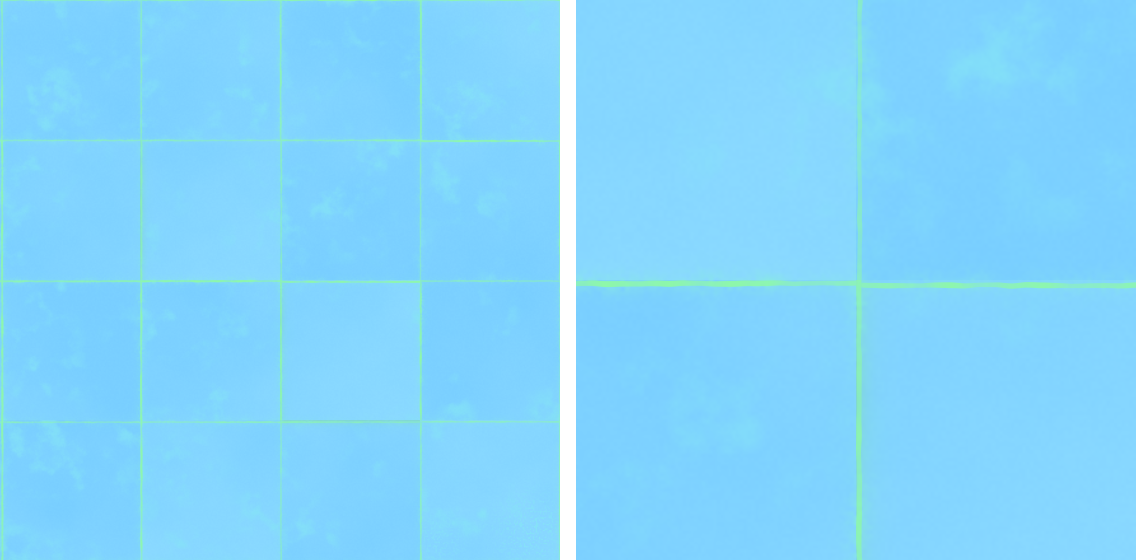
Left: the whole. Right: its middle third, enlarged.
Reproduce this texture procedurally as a WebGL 2 fragment shader.

```glsl
#version 300 es
precision highp float;
// Four by four pale blue glazed tiles, parted by hairline green seams.
// Each tile gets its own tint, tilt and cloudy stains from value noise;
// each seam segment gets its own strength, wobble and soft worn halo.
uniform vec2 u_resolution;
out vec4 outColor;

const float TILES = 4.0;
const vec3 SEAM_GREEN = vec3(0.56, 0.98, 0.64);
const vec3 STAIN_AQUA = vec3(0.52, 0.90, 0.96);
const vec3 SHADE_OLIVE = vec3(0.50, 0.84, 0.74);

float hash(vec2 p) {
  vec3 q = fract(vec3(p.xyx) * 0.1031);
  q += dot(q, q.yzx + 33.33);
  return fract((q.x + q.y) * q.z);
}

float noise(vec2 p) {
  vec2 i = floor(p), f = fract(p);
  f = f * f * (3.0 - 2.0 * f);
  return mix(mix(hash(i), hash(i + vec2(1, 0)), f.x),
             mix(hash(i + vec2(0, 1)), hash(i + vec2(1, 1)), f.x), f.y);
}

float fbm(vec2 p) {
  float sum = 0.0, amp = 0.5;
  for (int i = 0; i < 5; i++) {
    sum += amp * noise(p);
    p = mat2(1.6, 1.2, -1.2, 1.6) * p + 17.3;
    amp *= 0.5;
  }
  return sum;
}

// Seam beside p, across x and along y: x = crisp line, y = worn halo
vec2 seam(vec2 p, float seed, float drift, float pixel) {
  float index = floor(p.x + 0.5);
  vec2 id = vec2(index, floor(p.y)) + seed;
  float along = p.y * 9.0 + id.x * 31.0;
  float shift = drift * (1.0 - 0.25 * index) + (hash(id + 5.0) - 0.5) * 0.006;
  float wobble = (noise(vec2(along * 3.0, seed)) - 0.5) * 0.003;
  float d = abs(p.x - index - shift - wobble);
  float strength = mix(0.5, 1.0, hash(id + 11.0));
  float wear = mix(0.5, 1.0, noise(vec2(along * 1.5, seed + 3.0)));
  float halfWidth = mix(0.003, 0.007, strength * wear);
  float line = 1.0 - smoothstep(halfWidth - 0.5 * pixel, halfWidth + 0.8 * pixel, d);
  float fray = noise(p * 90.0 + seed) * noise(p * 14.0 + seed);
  float halo = exp(-d / 0.02) * (0.1 + 1.2 * fray) * strength;
  return vec2(line * strength * wear, halo);
}

// Soft shade along one randomly chosen side of some tiles
float sideShade(vec2 local, vec2 tile) {
  float side = floor(hash(tile + 61.0) * 4.0);
  float d = side < 1.0 ? local.x : side < 2.0 ? 1.0 - local.x
          : side < 3.0 ? local.y : 1.0 - local.y;
  float along = side < 2.0 ? local.y : local.x;
  float present = step(0.65, hash(tile + 73.0));
  return present * exp(-d / 0.02) * mix(0.3, 0.8, noise(vec2(along * 4.0, tile.x + tile.y * 7.0)));
}

void main() {
  vec2 p = gl_FragCoord.xy / u_resolution * TILES;
  float pixel = TILES / min(u_resolution.x, u_resolution.y);
  vec2 tile = floor(p), local = fract(p);
  vec2 q = p + tile * 13.7;

  // Tile tint: alternating light and deep, with a gentle slope and mottling
  vec2 tilt = vec2(hash(tile + 21.0), hash(tile + 37.0)) - 0.5;
  float tone = 0.1 + 0.8 * hash(tile + 47.0) + dot(tilt, local - 0.5) * 0.9
             + (fbm(q * 2.5) - 0.5) * 0.6;
  vec3 color = mix(vec3(0.475, 0.81, 1.0), vec3(0.54, 0.85, 1.0), clamp(tone, 0.0, 1.0));

  // Cloudy stains, gathered in loose groups
  float groups = smoothstep(0.3, 0.8, noise(q * 3.0 + 40.0));
  float stains = smoothstep(0.47, 0.82, fbm(q * 9.0)) * groups;
  color = mix(color, STAIN_AQUA, stains * 0.65);

  // Powdery speckles in the lower right tile
  float speck = smoothstep(0.5, 0.9, noise(p * 95.0));
  float powder = speck * (smoothstep(0.45, 0.0, distance(p, vec2(3.8, 0.2)))
               + 0.6 * smoothstep(0.35, 0.0, distance(p, vec2(3.12, 0.15))));
  color = mix(color, STAIN_AQUA, min(powder, 1.0) * 0.7 * step(3.0, p.x));

  // Faint glaze grain
  color += (noise(p * 110.0) - 0.5) * vec3(0.008, 0.01, 0.0);

  // Shaded sides, then halos and seams
  color = mix(color, SHADE_OLIVE, sideShade(local, tile));
  vec2 upright = seam(p, 0.0, 0.015, pixel);
  vec2 level = seam(p.yx, 90.0, -0.02, pixel);
  color = mix(color, vec3(0.53, 0.92, 0.88), min(upright.y + level.y, 0.8));
  color = mix(color, SEAM_GREEN, max(upright.x, level.x));
  outColor = vec4(color, 1.0);
}
```
